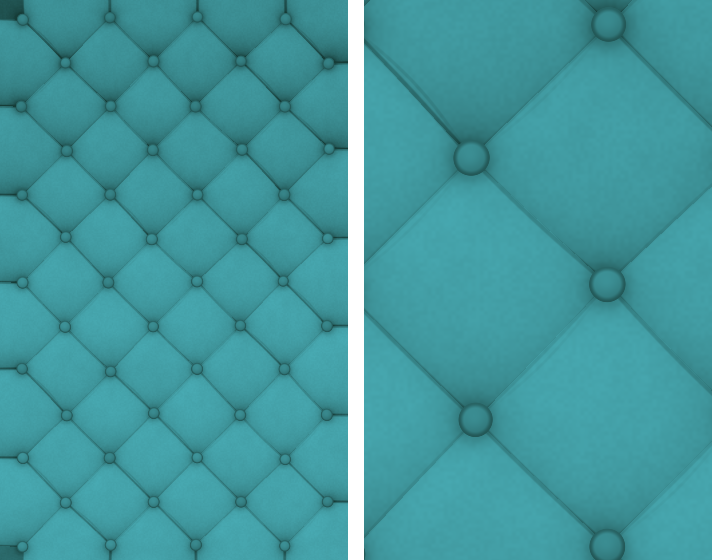
Left: the whole. Right: its middle third, enlarged.
Write a WebGL 2 fragment shader that draws this texture.

```glsl
#version 300 es
precision highp float;

uniform vec2 u_resolution;
out vec4 fragColor;

float hash(vec2 p) {
    vec3 q = fract(vec3(p.xyx) * 0.1031);
    q += dot(q, q.yzx + 33.33);
    return fract((q.x + q.y) * q.z);
}

float noise(vec2 p) {
    vec2 i = floor(p), f = fract(p);
    f = f * f * (3.0 - 2.0 * f);
    return mix(mix(hash(i), hash(i + vec2(1, 0)), f.x),
               mix(hash(i + vec2(0, 1)), hash(i + 1.0), f.x), f.y);
}

vec2 jitter(vec2 cell) {
    return vec2(hash(cell + 7.0), hash(cell + 41.0)) - 0.5;
}

// Bilinear drift of the buttons, so the seams stay straight between them
vec2 drift(vec2 uv) {
    vec2 i = floor(uv), f = fract(uv);
    return mix(mix(jitter(i), jitter(i + vec2(1, 0)), f.x),
               mix(jitter(i + vec2(0, 1)), jitter(i + 1.0), f.x), f.y);
}

// Rotates between grid axes and the two seam directions
vec2 toSeams(vec2 g) { return 0.5 * vec2(g.x + g.y, g.x - g.y); }
vec2 toGrid(vec2 s) { return vec2(s.x + s.y, s.x - s.y); }

float line(float d, float width, float pixel) {
    return 1.0 - smoothstep(width * 0.4, width + pixel, abs(d));
}

// A bowed crease with a fainter fold beside some segments
float crease(float across, float along, float width, float pixel) {
    vec2 segment = vec2(round(across), floor(along));
    float d = across - segment.x;
    float arch = sin(3.14159 * fract(along));
    float r = hash(segment + 19.0);
    float main = line(d - (r - 0.5) * 0.035 * arch, width, pixel);
    float fold = line(d - (0.025 + 0.03 * r) * arch, width * 0.7, pixel);
    return main * (0.65 + 0.35 * r) + fold * 0.4 * step(0.5, r) * arch;
}

void main() {
    vec2 p = gl_FragCoord.xy / u_resolution.x;
    float height = gl_FragCoord.y / u_resolution.y;
    vec2 grid = (p - vec2(0.063, 0.040)) / vec2(0.1257, 0.1264);
    grid -= 0.075 * drift(toSeams(grid));
    float pixel = 1.0 / (u_resolution.x * 0.126);

    // Clamping turns the outer seams into straight pleats at the border
    vec2 seam = toSeams(clamp(grid, vec2(0), vec2(7, 12)));
    vec2 f = fract(seam);
    float dim = smoothstep(0.35, 1.0, height);

    // Padded diamonds, lit from above
    float down = 0.5 * (1.0 - f.x + f.y);
    float tone = 1.01 - 0.17 * dim;
    tone -= (0.24 + 0.24 * dim) * down * down * down;
    tone -= 0.13 * exp(-f.x * 13.0) + 0.11 * exp((f.y - 1.0) * 9.0);
    tone -= 0.10 * exp((f.x - 1.0) * 22.0) + 0.05 * exp(-f.y * 25.0);
    tone += 0.05 * exp(-pow((f.y - 0.12) * 9.0, 2.0)) * f.x;

    // Seams: deep falling to the right, faint rising
    tone -= 0.36 * crease(seam.x, seam.y, 0.013, pixel * 0.6);
    tone -= 0.15 * crease(seam.y, seam.x, 0.010, pixel * 0.6);

    // Worn cloth and fine grain
    tone += 0.07 * (noise(p * 9.0) - 0.5) + 0.04 * (noise(p * vec2(50, 38)) - 0.5);
    tone += 0.06 * (noise(p * 260.0) - 0.5);

    // Covered buttons in their hollows
    vec2 free = toSeams(grid);
    vec2 id = round(free);
    vec2 offset = toGrid(free - id);
    float d = length(offset);
    float radius = 0.128 + 0.012 * hash(id + 3.0);
    tone -= (0.20 + 0.10 * dim) * exp(-max(d - radius, 0.0) * 8.0);
    tone -= 0.18 * exp(-pow(length(offset + vec2(0, 0.035)) / 0.17, 4.0));
    float cap = 0.60 - 0.12 * dim + 0.16 * (hash(id + 11.0) - 0.5);
    cap += 1.1 * offset.y - 0.4 * offset.x;
    cap += 0.14 * exp(-dot(offset, offset) * 140.0);
    float rim = smoothstep(radius - 0.045, radius - 0.005, d);
    cap = mix(cap, 0.10 + 0.9 * max(offset.y, 0.0), rim * 0.85);
    tone = mix(tone, cap, 1.0 - smoothstep(radius - pixel * 0.5, radius + pixel * 0.5, d));

    vec3 shadowTeal = vec3(0.11, 0.29, 0.28);
    vec3 lightTeal = vec3(0.27, 0.64, 0.67);
    fragColor = vec4(mix(shadowTeal, lightTeal, clamp(tone, -0.15, 1.08)), 1.0);
}
```
